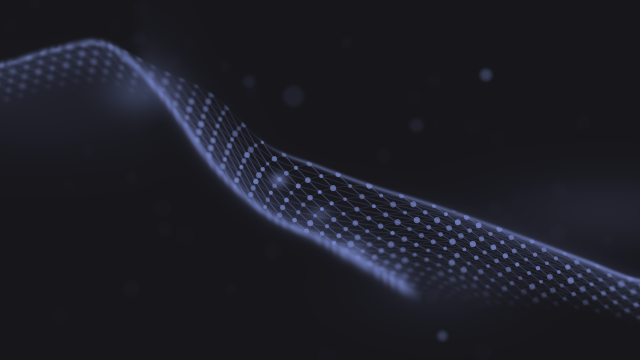
A Shadertoy shader for this background:

```glsl
const vec3 NIGHT = vec3(0.088, 0.088, 0.106);
const vec3 PERIWINKLE = vec3(0.47, 0.53, 0.80);

// Heights of the two ribbon borders at even steps across the canvas
const float RIM[13] = float[13](.819, .861, .875, .743, .542, .407, .336, .255, .167, .10, .05, .02, .0);
const float CREST[13] = float[13](.819, .861, .875, .806, .734, .597, .535, .481, .435, .384, .329, .273, .220);

float hash(vec2 p) {
    vec3 q = fract(vec3(p.xyx) * 0.1031);
    q += dot(q, q.yzx + 33.33);
    return fract((q.x + q.y) * q.z);
}

// Catmull-Rom interpolation through the border heights
float spline(float h[13], float x) {
    float s = clamp(x * 6.75, 0.0, 11.999);
    int i = int(s);
    float t = fract(s);
    float a = h[max(i - 1, 0)], b = h[i], c = h[i + 1], d = h[min(i + 2, 12)];
    return b + 0.5 * t * (c - a + t * (2.0 * a - 5.0 * b + 4.0 * c - d + t * (3.0 * (b - c) + d - a)));
}

// Sheared sheet coordinates: column and row
vec2 sheet(vec2 p) {
    float spacing = mix(0.025, 0.0115, smoothstep(0.75, 1.3, p.x));
    float row = (spline(CREST, p.x) - p.y) / spacing;
    float u = p.x - 0.033 * row;
    float squeeze = 1.2 * log(1.0 + exp(min((0.72 - u) / 0.08, 40.0)));
    return vec2(11.0 * u - squeeze + 0.74, row);
}

float strand(float coord, vec2 grad, float width) {
    float d = abs(coord - round(coord)) / max(length(grad), 0.001);
    return exp(-d * d / (width * width));
}

float disc(vec2 p, float radius, float blur) {
    return 1.0 - smoothstep(radius - blur, radius + blur, length(p));
}

float glow(vec2 p, vec2 size) {
    p /= size;
    return exp(-dot(p, p));
}

// Connected points of the sheet
float mesh(vec2 p, float defocus) {
    const float E = 0.001;
    vec2 g = sheet(p);
    vec2 gx = (sheet(p + vec2(E, 0.0)) - g) / E;
    vec2 gy = (sheet(p + vec2(0.0, E)) - g) / E;
    mat2 toCanvas = inverse(mat2(gx, gy));
    float width = 0.0017 + 0.003 * defocus;
    float light = 0.30 * strand(g.x, vec2(gx.x, gy.x), width);
    light += 0.13 * strand(g.y, vec2(gx.y, gy.y), width);
    light += 0.10 * strand(g.x + g.y, vec2(gx.x + gx.y, gy.x + gy.y), width);
    light *= 1.0 - 0.5 * defocus;
    float dots = 0.0;
    for (int j = -2; j <= 2; j++)
    for (int i = -1; i <= 1; i++) {
        vec2 cell = round(g) + vec2(i, j);
        float radius = 0.0045 + 0.004 * hash(cell + 70.0);
        float node = disc(toCanvas * (g - cell), radius, 0.002 + 0.007 * defocus);
        dots = max(dots, node * (0.6 + 0.8 * hash(cell + 110.0)));
    }
    return light + dots * (1.0 - 0.35 * defocus);
}

void mainImage(out vec4 fragColor, in vec2 fragCoord) {
    vec2 p = fragCoord / iResolution.y;
    float x = p.x;
    float crest = spline(CREST, x), rim = spline(RIM, x);
    float crestSlope = (spline(CREST, x + 0.005) - crest) / 0.005;
    float rimSlope = (spline(RIM, x + 0.005) - rim) / 0.005;
    float depth = crest - p.y;
    float rimDist = (p.y - rim) / sqrt(1.0 + rimSlope * rimSlope);
    float crestDist = depth / sqrt(1.0 + crestSlope * crestSlope);
    float right = smoothstep(0.36, 0.44, x);

    // Sheet, fading with depth and focus
    float defocus = 1.0 - smoothstep(0.4, 0.75, x);
    defocus = max(defocus, 0.6 * smoothstep(1.5, 1.78, x));
    defocus = max(defocus, smoothstep(0.10, 0.24, depth) * smoothstep(0.85, 1.15, x));
    float inside = mix(0.5 - 0.5 * smoothstep(0.02, 0.13, depth), smoothstep(-0.006, 0.008, rimDist), right);
    inside *= smoothstep(-0.008, 0.002, depth);
    inside *= 1.0 - smoothstep(0.04, mix(0.27, 0.13, smoothstep(1.2, 1.75, x)), depth) * smoothstep(0.95, 1.2, x);
    float fadeTop = mix(smoothstep(-0.02, 0.12, depth), 1.0, smoothstep(0.62, 0.8, x));
    float light = mesh(p, defocus) * inside * mix(1.0, 0.25 + 0.75 * fadeTop, right);

    // Bright rim and its inner haze
    float rimEnd = 1.0 - smoothstep(1.10, 1.18, x);
    float rimWidth = mix(0.009, 0.016, smoothstep(0.7, 1.1, x));
    float beads = 0.8 + 0.2 * sin(x * 190.0 + 3.0 * sin(x * 41.0));
    float rimPower = mix(0.55, 0.9, smoothstep(0.15, 0.42, x));
    light += rimPower * beads * rimEnd * exp(-pow(rimDist / rimWidth, 2.0));
    light += 0.35 * rimEnd * right * exp(-abs(rimDist) / (rimDist > 0.0 ? 0.04 : 0.012));

    // Crest line, stronger towards the right
    float crestPower = 0.5 * smoothstep(0.68, 0.9, x) + 0.4 * smoothstep(1.3, 1.7, x);
    light += crestPower * exp(-pow(crestDist / 0.0055, 2.0));
    light += 0.22 * smoothstep(0.9, 1.5, x) * exp(-abs(crestDist - 0.008) / 0.018);

    // Diffuse haze
    light += 0.22 * (1.0 - right) * smoothstep(-0.01, 0.03, depth) * exp(-max(depth, 0.0) / 0.07);
    light += 0.26 * glow(p - vec2(0.39, 0.745), vec2(0.09, 0.055));
    light += 0.10 * glow(p - vec2(1.68, 0.41), vec2(0.30, 0.10));
    light += 0.07 * glow(p - vec2(1.22, 0.20), vec2(0.20, 0.10));
    light += 0.05 * glow(p - vec2(0.15, 0.68), vec2(0.30, 0.12));
    light += 0.65 * glow(p - vec2(0.775, 0.50), vec2(0.022, 0.018));
    light += 0.30 * glow(p - vec2(0.888, 0.405), vec2(0.028, 0.02));
    light += 0.40 * glow(p - vec2(0.98, 0.305), vec2(0.035, 0.025));

    // Drifting out-of-focus specks: position and radius
    vec3 specks[5] = vec3[5](vec3(1.35, .792, .015), vec3(1.229, .067, .012),
        vec3(1.157, .652, .018), vec3(.815, .733, .028), vec3(.692, .773, .016));
    for (int i = 0; i < 5; i++) {
        float power = i < 2 ? 0.32 : 0.08;
        light += power * disc(p - specks[i].xy, specks[i].z, 0.010);
    }
    for (int i = 0; i < 44; i++) {
        float k = float(i);
        vec2 center = vec2(1.78 * hash(vec2(k, 3.0)), hash(vec2(k, 17.0)));
        light += 0.025 * hash(vec2(k, 41.0)) * disc(p - center, 0.012 + 0.012 * hash(vec2(k, 29.0)), 0.008);
    }

    fragColor = vec4(mix(NIGHT, PERIWINKLE, 1.0 - exp(-1.25 * light)), 1.0);
}
```
